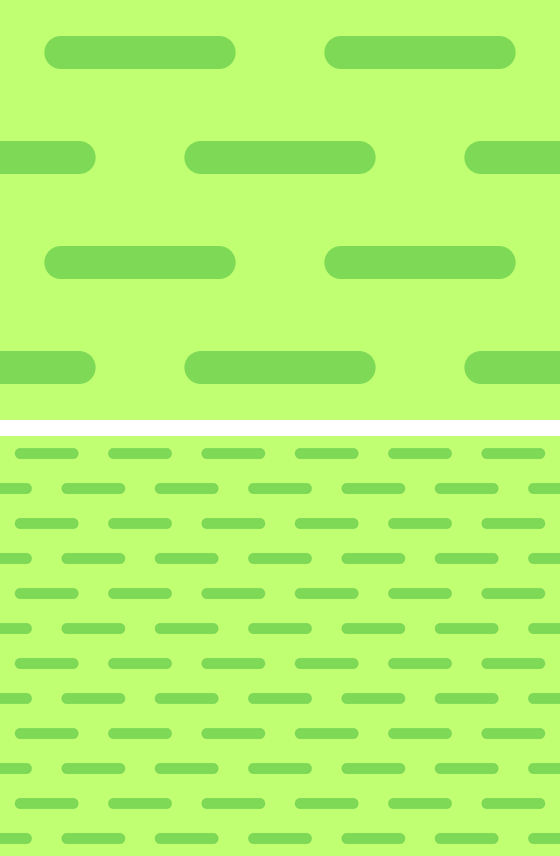
Top: one tile. Bottom: repeated 3 by 3.
This pattern is drawn by a WebGL 1 fragment shader. Its source:

```glsl
precision highp float;
// Flat staggered rows of rounded horizontal bars on a light lime ground.

uniform vec2 u_resolution;

#define COLUMNS 2.0
#define ROWS 4.0            // even, so the stagger wraps vertically
#define ROW_SHIFT 0.5       // stagger of alternate rows, in cell widths
#define BAR_LENGTH 0.683    // full length, in cell widths
#define BAR_THICKNESS 0.314 // full thickness, in cell heights
#define GROUND_COLOR vec3(0.757, 1.0, 0.447)
#define BAR_COLOR vec3(0.494, 0.851, 0.341)

// Signed distance to a horizontal capsule centred on the origin.
float capsuleDistance(vec2 p, float halfLength, float radius) {
  p.x = max(abs(p.x) - (halfLength - radius), 0.0);
  return length(p) - radius;
}

void main() {
  // Lengths are measured in canvas heights.
  vec2 canvas = vec2(u_resolution.x / u_resolution.y, 1.0);
  vec2 cellSize = canvas / vec2(COLUMNS, ROWS);
  float pixel = 1.0 / u_resolution.y;

  // Staggered grid, with the origin of each cell at its centre.
  vec2 grid = gl_FragCoord.xy / u_resolution * vec2(COLUMNS, ROWS);
  float isEvenRow = 1.0 - mod(floor(grid.y), 2.0);
  grid.x += ROW_SHIFT * isEvenRow;
  vec2 local = (fract(grid) - 0.5) * cellSize;

  // Bar with an edge softened over one pixel.
  float dist = capsuleDistance(local, 0.5 * BAR_LENGTH * cellSize.x,
                               0.5 * BAR_THICKNESS * cellSize.y);
  float coverage = clamp(0.5 - dist / pixel, 0.0, 1.0);

  gl_FragColor = vec4(mix(GROUND_COLOR, BAR_COLOR, coverage), 1.0);
}
```
